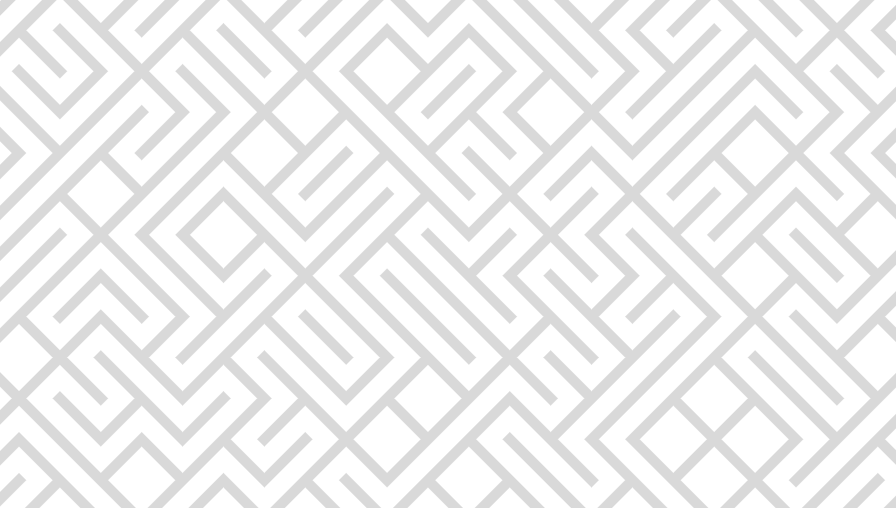
This pattern is drawn by a WebGL 1 fragment shader. Its source:

```glsl
precision highp float;
// A diagonal maze: every cell of a square grid holds one bar, leaning left or
// right by a hash of the cell. The bars are rotated boxes with square caps, so
// they join into mitred corners, crossings, diamonds and long corridors.

uniform vec2 u_resolution;

const float CELLS_ACROSS = 21.91;
const vec2 GRID_SHIFT = vec2(0.465, 0.68);
const float BAR_HALF_WIDTH = 0.126;
const float HALF_DIAGONAL = 0.70711;
const vec3 PAPER = vec3(1.0);
const vec3 BAR_GREY = vec3(0.85);

// Layered-sine hash of a cell index, from 0 to 1.
float cellHash(vec2 cell) {
  float wave = sin(dot(cell, vec2(12.99, 78.23))) + 0.5 * sin(dot(cell, vec2(39.35, 11.14)));
  return fract(wave * 4375.85);
}

// Signed distance to an axis-aligned box.
float boxDistance(vec2 p, vec2 halfSize) {
  vec2 d = abs(p) - halfSize;
  return length(max(d, 0.0)) + min(max(d.x, d.y), 0.0);
}

// Signed distance to the bar of one cell, measured from the cell centre.
float barDistance(vec2 p, float lean, float halfWidth) {
  vec2 along = HALF_DIAGONAL * vec2(lean, 1.0);
  vec2 across = vec2(along.y, -along.x);
  vec2 halfSize = vec2(HALF_DIAGONAL + halfWidth, halfWidth);
  return boxDistance(vec2(dot(p, along), dot(p, across)), halfSize);
}

// Nearest bar among a cell and its neighbours, whose caps reach over the edges.
float mazeDistance(vec2 p, float halfWidth) {
  vec2 home = floor(p);
  float nearest = 10.0;
  for (int j = -1; j <= 1; j++) {
    for (int i = -1; i <= 1; i++) {
      vec2 cell = home + vec2(float(i), float(j));
      float lean = cellHash(cell) < 0.5 ? -1.0 : 1.0;
      nearest = min(nearest, barDistance(p - cell - 0.5, lean, halfWidth));
    }
  }
  return nearest;
}

void main() {
  float pixel = CELLS_ACROSS / u_resolution.x;
  vec2 p = gl_FragCoord.xy * pixel - GRID_SHIFT;
  float d = mazeDistance(p, BAR_HALF_WIDTH);
  float ink = 1.0 - smoothstep(-0.7 * pixel, 0.7 * pixel, d);
  gl_FragColor = vec4(mix(PAPER, BAR_GREY, ink), 1.0);
}
```
